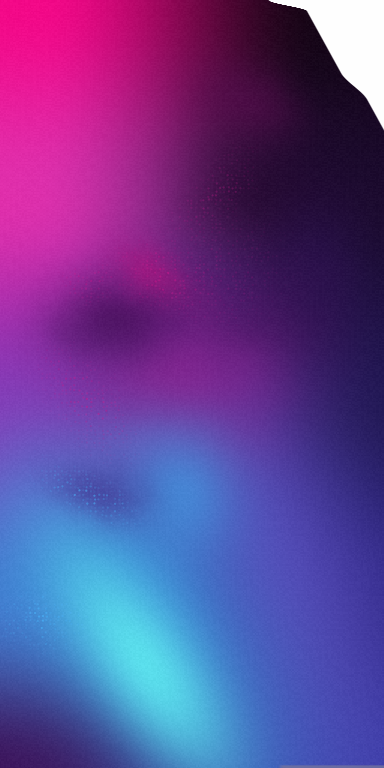
Give the GLSL for this background, as a Shadertoy shader.

```glsl
#define DUST_SCALE 95.0
#define DUST_SIZE 0.42
#define PINK_DUST 0.55
#define BLUE_DUST 0.75
#define GRAIN 0.025
#define PAPER vec3(0.995)
#define PINK vec3(0.96, 0.03, 0.53)
#define CYAN vec3(0.36, 0.89, 0.93)
#define SKY vec3(0.22, 0.58, 0.86)
#define INDIGO vec3(0.34, 0.29, 0.72)
#define MAGENTA vec3(0.54, 0.13, 0.56)
#define NIGHT vec3(0.13, 0.03, 0.17)

float hash(vec2 p) {
    return fract(sin(dot(p, vec2(127.1, 311.7))) * 43758.5453);
}

float noise(vec2 p) {
    vec2 i = floor(p), f = fract(p);
    f = f * f * (3.0 - 2.0 * f);
    return mix(mix(hash(i), hash(i + vec2(1, 0)), f.x),
               mix(hash(i + vec2(0, 1)), hash(i + vec2(1, 1)), f.x), f.y);
}

float fbm(vec2 p) {
    float sum = 0.0, gain = 0.5;
    for (int i = 0; i < 4; i++) {
        sum += gain * noise(p);
        p = p * 2.03 + 7.1;
        gain *= 0.5;
    }
    return sum;
}

// Soft ellipse; tilt turns its first radius away from the x axis
float glow(vec2 p, vec2 center, vec2 radii, float tilt) {
    vec2 axis = vec2(cos(tilt), sin(tilt));
    vec2 d = p - center;
    d = vec2(dot(d, axis), dot(d, vec2(-axis.y, axis.x))) / radii;
    return exp(-dot(d, d));
}

// Blend of five tones at heights 0, 0.45, 0.95, 1.5 and 2
vec3 column(float y, vec3 a, vec3 b, vec3 c, vec3 d, vec3 e) {
    vec3 tone = mix(a, b, smoothstep(0.0, 0.45, y));
    tone = mix(tone, c, smoothstep(0.45, 0.95, y));
    tone = mix(tone, d, smoothstep(0.95, 1.5, y));
    return mix(tone, e, smoothstep(1.5, 2.0, y));
}

// Jittered dots, one per cell, with random brightness
float dust(vec2 p) {
    vec2 q = p * DUST_SCALE, cell = floor(q);
    vec2 jitter = 0.3 + 0.4 * vec2(hash(cell), hash(cell + 19.7));
    float dist = length(fract(q) - jitter);
    return smoothstep(DUST_SIZE, 0.1, dist) * pow(hash(cell + 43.3), 2.0);
}

vec3 backdrop(vec2 p) {
    vec3 left = column(p.y, vec3(0.24, 0.08, 0.36), vec3(0.27, 0.46, 0.80),
        vec3(0.58, 0.17, 0.70), vec3(0.89, 0.18, 0.67), PINK);
    vec3 right = column(p.y, vec3(0.20, 0.20, 0.62), vec3(0.17, 0.14, 0.50),
        vec3(0.11, 0.08, 0.30), vec3(0.10, 0.04, 0.17), vec3(0.08, 0.02, 0.08));
    return mix(left, right, smoothstep(0.1, 0.85, p.x));
}

void mainImage(out vec4 fragColor, in vec2 fragCoord) {
    vec2 p = fragCoord / iResolution.xy * vec2(1.0, 2.0);
    vec2 w = p + 0.07 * (vec2(fbm(p * 6.0), fbm(p * 6.0 + 31.0)) - 0.47);
    vec3 color = backdrop(p);

    // Violet and dark clouds
    color = mix(color, INDIGO, 0.95 * glow(p, vec2(0.70, 0.55), vec2(0.75, 0.27), -1.25));
    color = mix(color, NIGHT, 0.70 * glow(w, vec2(0.70, 1.50), vec2(0.20, 0.16), 0.0));
    color = mix(color, vec3(0.33, 0.05, 0.30), 0.6 * glow(w, vec2(0.65, 1.73), vec2(0.14, 0.08), -0.3));
    color = mix(color, vec3(0.18, 0.07, 0.32), 0.6 * glow(w, vec2(0.82, 1.28), vec2(0.15, 0.20), 0.0));
    color = mix(color, vec3(0.24, 0.05, 0.32), 0.6 * glow(w, vec2(0.62, 1.15), vec2(0.22, 0.16), 0.0));
    color = mix(color, MAGENTA, 0.9 * glow(w, vec2(0.44, 1.00), vec2(0.28, 0.19), 0.0));
    color = mix(color, vec3(0.27, 0.05, 0.34), 0.8 * glow(w, vec2(0.29, 1.17), vec2(0.17, 0.11), 0.0));
    color = mix(color, vec3(0.68, 0.08, 0.50), 0.65 * glow(w, vec2(0.40, 1.28), vec2(0.11, 0.06), -0.6));

    // Blue haze and the slanted cyan beam
    color = mix(color, vec3(0.45, 0.30, 0.70), 0.6 * glow(w, vec2(0.34, 0.85), vec2(0.20, 0.08), 0.0));
    color = mix(color, vec3(0.28, 0.56, 0.86), 0.85 * glow(p, vec2(0.47, 0.71), vec2(0.15, 0.17), 0.0));
    color = mix(color, SKY, 0.85 * glow(p, vec2(0.36, 0.38), vec2(0.55, 0.26), -0.97));
    color = mix(color, CYAN, 0.95 * glow(p, vec2(0.38, 0.27), vec2(0.34, 0.13), -0.97));
    color = mix(color, vec3(0.27, 0.24, 0.60), 0.75 * glow(w, vec2(0.27, 0.72), vec2(0.13, 0.07), -0.4));

    // Dust patches and fine grain
    float pinkPatch = glow(w, vec2(0.22, 0.97), vec2(0.13, 0.06), -1.0)
        + glow(w, vec2(0.23, 1.27), vec2(0.06, 0.04), 0.0)
        + glow(w, vec2(0.42, 1.27), vec2(0.11, 0.06), -0.6)
        + 0.6 * glow(w, vec2(0.56, 1.50), vec2(0.13, 0.05), 0.8)
        + 0.4 * glow(w, vec2(0.58, 1.30), vec2(0.14, 0.12), 0.0);
    float bluePatch = glow(w, vec2(0.24, 0.71), vec2(0.12, 0.05), -0.5)
        + glow(w, vec2(0.10, 0.39), vec2(0.10, 0.07), 0.3);
    float specks = dust(p);
    color = mix(color, vec3(0.80, 0.09, 0.55), min(PINK_DUST * pinkPatch * specks, 1.0));
    color = mix(color, vec3(0.28, 0.68, 0.96), min(BLUE_DUST * bluePatch * specks, 1.0));
    color += GRAIN * (hash(floor(p * 256.0)) - 0.5);

    // Pale strip at the foot and the curved white corner
    float aa = 1.0 / iResolution.x;
    float strip = smoothstep(0.007 + aa, 0.007 - aa, p.y) * smoothstep(0.72, 0.74, p.x);
    color = mix(color, vec3(0.45, 0.45, 0.62), 0.8 * strip);
    float depth = 2.0 - p.y;
    float edge = 0.70 + 0.10 * smoothstep(0.0, 0.03, depth)
        + 0.55 * max(depth - 0.03, 0.0) + 0.03 * smoothstep(0.19, 0.26, depth);
    color = mix(color, PAPER, smoothstep(-aa, aa, p.x - edge));
    fragColor = vec4(clamp(color, 0.0, 1.0), 1.0);
}
```
